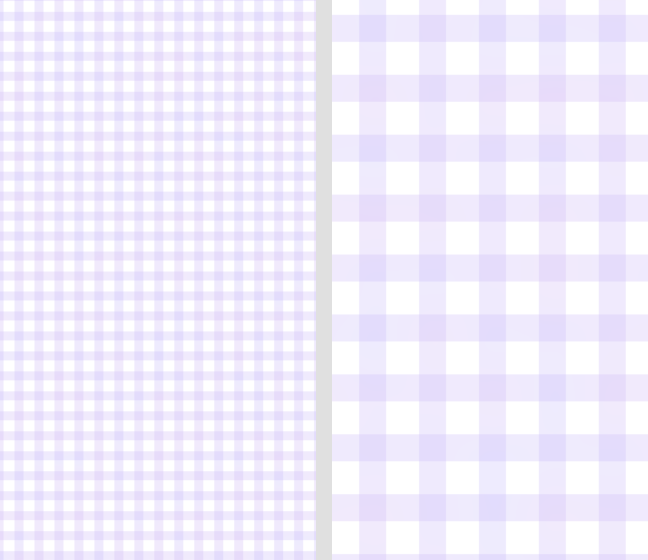
Left: the whole. Right: its middle third, enlarged.
A Shadertoy shader for this pattern:

```glsl
// Pale lilac gingham: equal translucent bands run across and down a white ground.
// Each band is a repeated distance test; the two layers are blended in turn, so
// crossings deepen. A faint smooth noise drifts the dye between lilac and pink.

const float PERIOD = 0.0632;               // band spacing, in canvas widths
const float BAND = 0.0285;                 // band thickness, in canvas widths
const vec2 FIRST_BAND = vec2(0.0602, 0.0139); // centre of one band on each axis
const float OPACITY = 0.30;
const vec3 GROUND = vec3(1.0);
const vec3 LILAC = vec3(0.80, 0.73, 0.97);
const vec3 PINK_DRIFT = vec3(0.022, -0.004, -0.012);

float hash(vec2 p) {
    vec3 q = fract(vec3(p.xyx) * 0.1031);
    q += dot(q, q.yzx + 33.33);
    return fract((q.x + q.y) * q.z);
}

float valueNoise(vec2 p) {
    vec2 cell = floor(p);
    vec2 t = fract(p);
    t = t * t * (3.0 - 2.0 * t);
    float low = mix(hash(cell), hash(cell + vec2(1.0, 0.0)), t.x);
    float high = mix(hash(cell + vec2(0.0, 1.0)), hash(cell + 1.0), t.x);
    return mix(low, high, t.y);
}

// Coverage of evenly spaced bands along one axis.
float bands(float x, float centre, float period, float width, float soft) {
    float fromCentre = abs(fract((x - centre) / period + 0.5) - 0.5) * period;
    return 1.0 - smoothstep(-soft, soft, fromCentre - 0.5 * width);
}

vec3 dyeLayer(vec3 base, vec3 dye, float coverage, float opacity) {
    return mix(base, dye, coverage * opacity);
}

void mainImage(out vec4 fragColor, in vec2 fragCoord) {
    vec2 uv = fragCoord / iResolution.x;
    float soft = 0.8 / iResolution.x;

    // Slight dye variation from one crossing to the next
    float drift = valueNoise(uv / PERIOD) * 2.0 - 1.0;
    vec3 dye = LILAC + PINK_DRIFT * drift;

    // Upright bands, then level bands laid over them
    float upright = bands(uv.x, FIRST_BAND.x, PERIOD, BAND, soft);
    float level = bands(uv.y, FIRST_BAND.y, PERIOD, BAND, soft);
    vec3 cloth = dyeLayer(GROUND, dye, upright, OPACITY);
    cloth = dyeLayer(cloth, dye, level, OPACITY);

    fragColor = vec4(cloth, 1.0);
}
```
